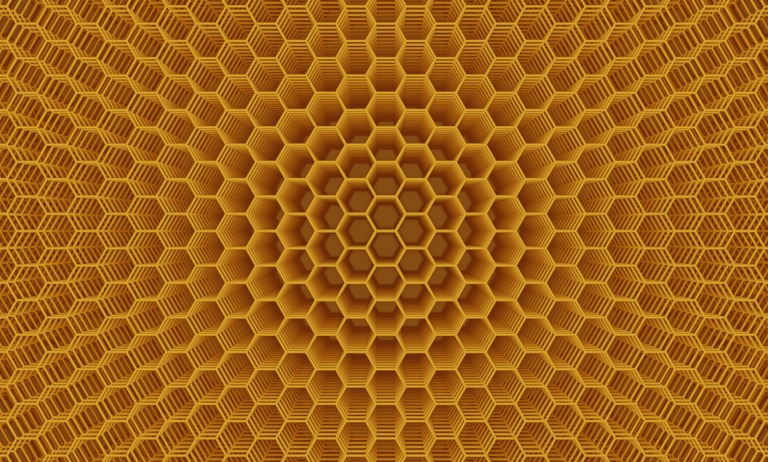
Give the GLSL for this pattern, as a Shadertoy shader.

```glsl
#define LAYERS 13
#define CELL 0.0748
#define DEPTH 0.24
#define WALL 0.037
#define SHADOW 0.13
#define CENTER vec2(0.004, 0.0)

const vec3 FLOOR_BROWN = vec3(0.53, 0.30, 0.075);
const vec3 DEEP_RUST = vec3(0.46, 0.18, 0.02);
const vec3 AMBER = vec3(0.69, 0.39, 0.055);
const vec3 GOLD = vec3(0.83, 0.61, 0.15);

// Distance to the nearest wall of a flat-topped honeycomb, in cell heights
float wallDistance(vec2 p) {
    const vec2 period = vec2(1.7320508, 1.0);
    p.y += 0.5;
    vec2 a = mod(p, period) - 0.5 * period;
    vec2 b = mod(p - 0.5 * period, period) - 0.5 * period;
    vec2 q = abs(dot(a, a) < dot(b, b) ? a : b);
    return 0.5 - max(q.y, dot(q, vec2(0.8660254, 0.5)));
}

// Wall colour from the deepest layer (0) to the rim (1)
vec3 wallColor(float height) {
    vec3 color = mix(DEEP_RUST, AMBER, smoothstep(0.0, 0.75, height));
    return mix(color, GOLD, smoothstep(0.6, 1.0, height));
}

void mainImage(out vec4 fragColor, in vec2 fragCoord) {
    vec2 p = (fragCoord - 0.5 * iResolution.xy) / iResolution.y - CENTER;
    float pixel = 1.0 / (CELL * iResolution.y);

    // Floor with soft contact shade
    float base = wallDistance(p * (1.0 + DEPTH) / CELL);
    vec3 color = mix(DEEP_RUST * 0.9, FLOOR_BROWN, smoothstep(0.0, 0.15, base));

    // Stacked grids, from the floor up, growing towards the viewer
    for (int i = 0; i < LAYERS; i++) {
        float height = float(i) / float(LAYERS - 1);
        float zoom = 1.0 + DEPTH * (1.0 - height);
        float d = wallDistance(p * zoom / CELL);
        float soft = 0.75 * pixel * zoom;

        float shade = exp(-max(d - WALL, 0.0) / 0.045);
        color = mix(color, DEEP_RUST * 0.75, SHADOW * shade);

        float wall = 1.0 - smoothstep(WALL - soft, WALL + soft, d);
        float bevel = 1.05 - 0.15 * smoothstep(0.0, WALL, d);
        color = mix(color, wallColor(height) * bevel, wall);
    }

    fragColor = vec4(color, 1.0);
}
```
